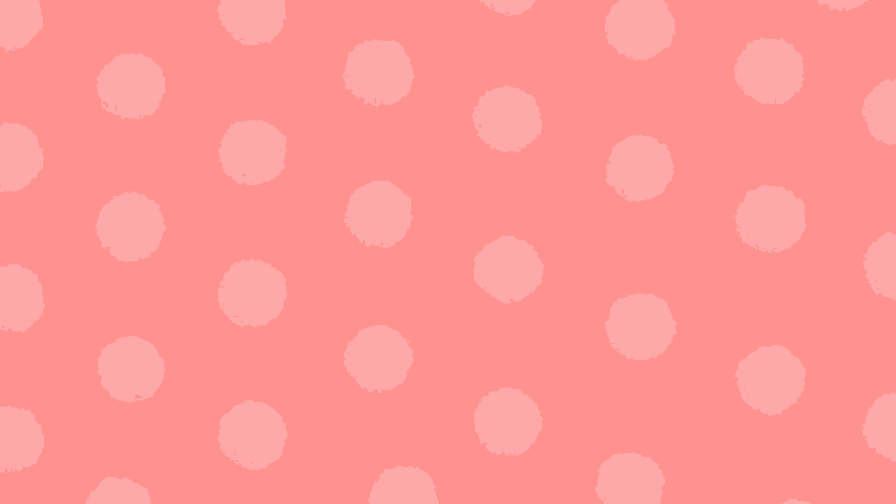
A Shadertoy shader for this pattern:

```glsl
const vec3 CORAL = vec3(1.0, 0.57, 0.555);
const vec3 BLUSH = vec3(1.0, 0.66, 0.665);
const int COLUMNS = 8;
const int ROWS = 5;
const float RADIUS = 0.0675;

float hash(vec2 p) {
    return fract(sin(dot(p, vec2(127.1, 311.7))) * 43758.5);
}

float noise(vec2 p) {
    vec2 cell = floor(p);
    vec2 f = fract(p);
    f = f * f * (3.0 - 2.0 * f);
    float a = mix(hash(cell), hash(cell + vec2(1, 0)), f.x);
    float b = mix(hash(cell + vec2(0, 1)), hash(cell + vec2(1, 1)), f.x);
    return mix(a, b, f.y);
}

// Staggered lattice whose columns climb and loosen toward the right
vec2 dotCenter(float column, float row) {
    float x = 0.0116 + 0.2509 * column - 0.0139 * sin(0.8 * column - 0.6);
    float y = 0.0324 + 0.2801 * row + 0.141 * mod(column, 2.0);
    y -= 0.0019 * pow(column, 2.37);
    y += 0.0394 * smoothstep(2.5, 5.0, column) * sin(3.67 * (y - 0.639));

    // Sideways slips near the lower edge and the upper right corner
    x += 0.051 * cos(2.094 * column) * smoothstep(0.914, 0.984, y);
    x -= 0.111 * step(6.5, column) * (1.0 - smoothstep(0.0, 0.09, y));
    return vec2(x, y);
}

// Offset from the closest dot center, and that dot's random seed
vec3 nearestDot(vec2 p) {
    vec3 nearest = vec3(10.0, 10.0, 0.0);
    for (int i = 0; i < COLUMNS; i++) {
        for (int j = 0; j < ROWS; j++) {
            vec2 id = vec2(i, j);
            vec2 offset = p - dotCenter(id.x, id.y);
            if (dot(offset, offset) < dot(nearest.xy, nearest.xy)) {
                nearest = vec3(offset, hash(id + 3.0));
            }
        }
    }
    return nearest;
}

// Signed distance to a dabbed disc with a frayed lower left rim
float dabDistance(vec2 offset, float seed, float radius) {
    vec2 q = offset + 7.0 * seed;
    float size = radius * (0.985 + 0.03 * seed);
    float d = length(offset * vec2(1.0, 1.02)) - size;
    d += 0.008 * (noise(q * 42.0) - 0.5);
    d += 0.007 * (noise(q * 150.0) - 0.5);

    vec2 direction = offset / max(length(offset), 0.001);
    float wear = smoothstep(-0.1, 0.9, dot(direction, vec2(-0.6, 0.8)));
    float flecks = smoothstep(0.7, 0.95, noise(q * 170.0 + 19.0));
    return d + 0.016 * wear * flecks;
}

void mainImage(out vec4 fragColor, in vec2 fragCoord) {
    // Height is one unit, measured downward from the top
    vec2 p = fragCoord / iResolution.y;
    p.y = 1.0 - p.y;

    vec3 nearest = nearestDot(p);
    float d = dabDistance(nearest.xy, nearest.z, RADIUS);
    float softness = 0.8 / iResolution.y;
    float coverage = 1.0 - smoothstep(-softness, softness, d);
    fragColor = vec4(mix(CORAL, BLUSH, coverage), 1.0);
}
```
